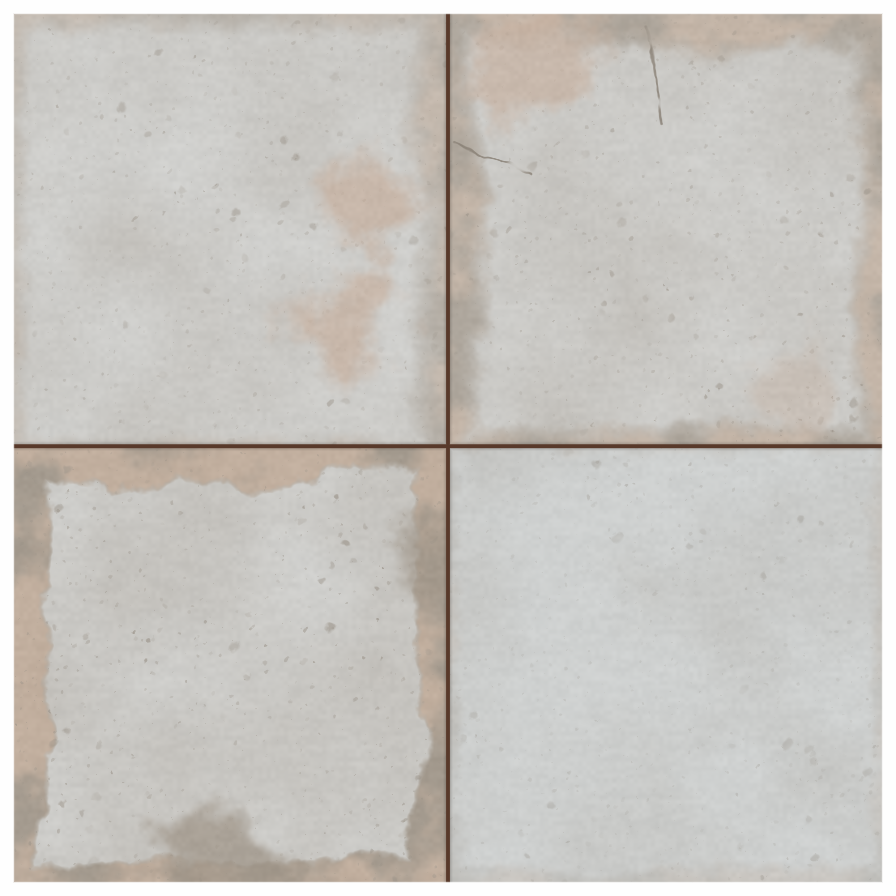
A WebGL 1 fragment shader for this texture:

```glsl
precision highp float;
uniform vec2 u_resolution;

const float MARGIN = 0.0156;
const float GROUT_HALF = 0.0022;
const vec3 PAPER = vec3(0.995);
const vec3 GLAZE = vec3(0.815, 0.815, 0.805);
const vec3 GLAZE_DULL = vec3(0.765, 0.755, 0.735);
const vec3 CLAY = vec3(0.755, 0.675, 0.605);
const vec3 CLAY_GREY = vec3(0.625, 0.585, 0.535);
const vec3 BLUSH = vec3(0.775, 0.690, 0.625);
const vec3 SPECK = vec3(0.600, 0.570, 0.530);
const vec3 GROUT = vec3(0.345, 0.225, 0.165);

float hash(vec2 p) {
  vec3 q = fract(p.xyx * vec3(0.1031, 0.1030, 0.0973));
  q += dot(q, q.yzx + 33.33);
  return fract((q.x + q.y) * q.z);
}

float noise(vec2 p) {
  vec2 i = floor(p), f = fract(p);
  f = f * f * (3.0 - 2.0 * f);
  return mix(mix(hash(i), hash(i + vec2(1, 0)), f.x),
             mix(hash(i + vec2(0, 1)), hash(i + 1.0), f.x), f.y);
}

float fbm(vec2 p) {
  float sum = 0.0, amp = 0.533;
  for (int i = 0; i < 4; i++) {
    sum += amp * noise(p);
    p = mat2(1.6, 1.2, -1.2, 1.6) * p + 7.1;
    amp *= 0.5;
  }
  return sum;
}

// Ragged worn border; reach holds left, right, bottom, top
float edgeWear(vec2 f, vec4 reach, float soft, vec2 seed) {
  vec4 d = vec4(f.x, 1.0 - f.x, f.y, 1.0 - f.y);
  vec4 limit = reach * (0.15 + 1.7 * fbm(f * 4.0 + seed));
  limit += (fbm(f * 19.0 + seed) - 0.5) * 0.05;
  vec4 worn = 1.0 - smoothstep(limit - soft, limit + soft, d);
  return max(max(worn.x, worn.y), max(worn.z, worn.w));
}

float blotch(vec2 f, vec2 center, float radius, vec2 seed) {
  float d = length(f - center) / radius + (fbm(f * 11.0 + seed) - 0.5) * 1.7;
  return 1.0 - smoothstep(0.35, 1.15, d);
}

// Irregular spots, one possible spot in each cell
float specks(vec2 f, float cells, float density, vec2 seed) {
  vec2 p = f * cells + (fbm(f * cells * 1.8 + seed) - 0.5) * 0.5;
  vec2 cell = floor(p);
  float mark = 0.0;
  for (int y = -1; y <= 1; y++) {
    for (int x = -1; x <= 1; x++) {
      vec2 id = cell + vec2(x, y);
      vec2 key = id + seed * 3.0 + 50.0;
      vec2 center = id + vec2(hash(key), hash(key + 19.7));
      float size = mix(0.08, 0.30, pow(hash(key + 41.3), 3.0));
      float shown = step(hash(key + 73.9), density);
      float spot = 1.0 - smoothstep(size * 0.5, size * 1.2, length(p - center));
      mark = max(mark, shown * spot * (0.3 + 0.7 * hash(key + 91.1)));
    }
  }
  return mark;
}

float crack(vec2 f, vec2 a, vec2 b, vec2 seed) {
  vec2 p = f + (fbm(f * 16.0 + seed) - 0.5) * 0.025 - a, ab = b - a;
  float d = length(p - ab * clamp(dot(p, ab) / dot(ab, ab), 0.0, 1.0));
  return (1.0 - smoothstep(0.001, 0.005, d)) * smoothstep(0.25, 0.6, noise(f * 28.0 + seed));
}

// Mottled glaze, clay border and pitting of one tile
vec3 tileColor(vec2 f, vec2 seed, vec4 reach, float soft, float wear, float dull) {
  float cloud = fbm(f * 5.0 + seed + 31.0);
  vec3 color = mix(GLAZE, GLAZE_DULL, clamp(dull + (cloud - 0.5) * 1.4, 0.0, 1.0));
  float worn = edgeWear(f, reach, soft, seed);
  float tint = smoothstep(0.35, 0.68, fbm(f * 8.0 + seed + 11.0));
  color = mix(color, mix(CLAY, CLAY_GREY, tint), worn * wear);
  float rim = 4.0 * worn * (1.0 - worn);
  color = mix(color, CLAY_GREY, rim * wear * wear * 0.3);
  float patches = smoothstep(0.35, 0.65, fbm(f * 6.0 + seed + 57.0));
  float pits = specks(f, 24.0, 0.35, seed) * patches + 0.6 * specks(f, 55.0, 0.25, seed + 5.0);
  return mix(color, SPECK, clamp(pits * (0.2 + 0.5 * wear), 0.0, 0.7));
}

void main() {
  vec2 uv = gl_FragCoord.xy / u_resolution;
  float px = 1.0 / min(u_resolution.x, u_resolution.y);
  vec2 grid = (uv - MARGIN) / (1.0 - 2.0 * MARGIN) * 2.0;
  vec2 id = clamp(floor(grid), 0.0, 1.0);
  vec2 f = grid - id, seed = id * vec2(17.0, 29.0) + 3.7;
  vec3 color;

  // Each tile has its own degree of wear
  if (id.x < 0.5 && id.y > 0.5) {
    color = tileColor(f, seed, vec4(0.0, 0.06, 0.0, 0.02), 0.045, 0.55, 0.40);
    float stain = max(blotch(f, vec2(0.81, 0.55), 0.13, seed), blotch(f, vec2(0.76, 0.30), 0.13, seed));
    color = mix(color, BLUSH, stain * 0.75);
  } else if (id.y > 0.5) {
    color = tileColor(f, seed, vec4(0.06, 0.045, 0.035, 0.065), 0.03, 0.70, 0.45);
    float stain = max(blotch(f, vec2(0.20, 0.90), 0.16, seed), 0.5 * blotch(f, vec2(0.79, 0.14), 0.13, seed));
    color = mix(color, BLUSH, stain * 0.7);
    float lines = max(crack(f, vec2(0.455, 0.97), vec2(0.495, 0.75), seed),
                      crack(f, vec2(0.01, 0.70), vec2(0.19, 0.63), seed));
    color = mix(color, CLAY_GREY * 0.85, lines * 0.8);
  } else if (id.x < 0.5) {
    color = tileColor(f, seed, vec4(0.065, 0.085, 0.05, 0.065), 0.009, 0.90, 0.52);
    float stain = max(blotch(f, vec2(0.48, 0.03), 0.14, seed), blotch(f, vec2(0.97, 0.76), 0.13, seed));
    color = mix(color, CLAY_GREY, stain * 0.75);
  } else {
    color = tileColor(f, seed, vec4(0.02, 0.015, 0.025, 0.0), 0.025, 0.28, 0.22);
    color += vec3(-0.006, 0.003, 0.010);
  }

  // Fine grain with faint horizontal brushing
  color += (noise(uv * 210.0) - 0.5) * 0.025 + (noise(uv * vec2(45.0, 170.0)) - 0.5) * 0.018;

  // Grout cross and blank margin
  vec2 fromCenter = abs(uv - vec2(0.5, 0.502));
  float joint = min(fromCenter.x, fromCenter.y);
  color *= 1.0 - 0.12 * (1.0 - smoothstep(GROUT_HALF, GROUT_HALF + 0.004, joint));
  color = mix(GROUT, color, smoothstep(GROUT_HALF - px * 0.7, GROUT_HALF + px * 0.7, joint));
  vec2 inset = 0.5 - MARGIN - abs(uv - 0.5);
  color = mix(PAPER, color, smoothstep(-px, px, min(inset.x, inset.y)));
  gl_FragColor = vec4(color, 1.0);
}
```
